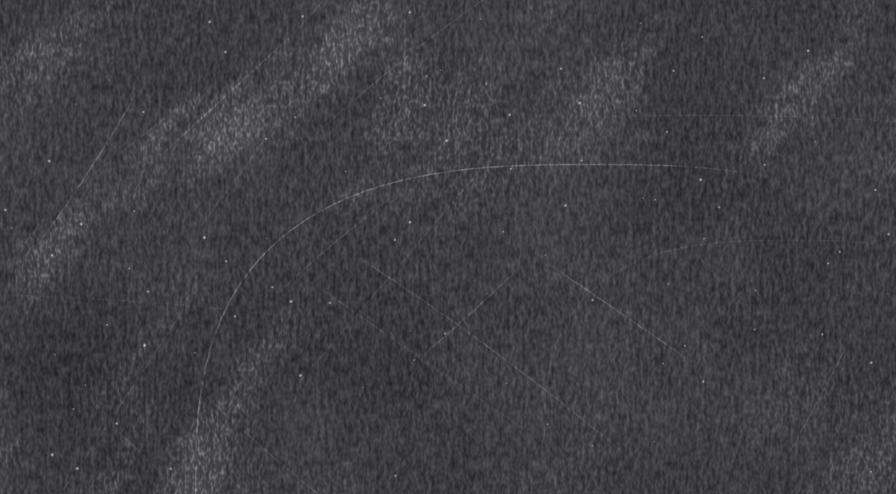
A WebGL 1 fragment shader for this texture:

```glsl
precision highp float;
// A worn chalkboard: dark vertical grain, diagonal chalk smudges, scratches and specks.
uniform vec2 u_resolution;

// Lengths are in canvas heights, with the origin at the lower left.
const vec3 SLATE = vec3(0.237, 0.236, 0.245);
const vec3 CHALK_TINT = vec3(0.98, 0.98, 1.03);
const vec2 GRAIN_FREQ = vec2(125.0, 42.0);
const vec2 FINE_FREQ = vec2(190.0, 105.0);
const vec2 STREAK_FREQ = vec2(46.0, 5.0);
const float GRAIN_AMOUNT = 0.100;
const float FINE_AMOUNT = 0.075;
const float STREAK_AMOUNT = 0.025;
const float CLOUD_AMOUNT = 0.040;
const float SMUDGE_ANGLE = 0.90;
const float SMUDGE_AMOUNT = 0.060;
const float SMUDGE_SPECKLE = 0.20;
const vec2 CLEAN_CENTER = vec2(1.20, 0.28);
const int SCRATCH_COUNT = 26;
const float SCRATCH_WIDTH = 0.0012;
const float SCRATCH_AMOUNT = 0.13;
const vec2 ARC_CENTER = vec2(1.20, 0.0);
const vec2 ARC_RADII = vec2(0.804, 0.667);
const float ARC_POWER = 2.8;
const float ARC_AMOUNT = 0.17;
const float SPECK_GRID = 16.0;
const float SPECK_SHARE = 0.20;
const float SPECK_AMOUNT = 0.42;

vec2 hash2(vec2 p) {
  vec3 q = fract(p.xyx * vec3(0.1031, 0.1030, 0.0973));
  q += dot(q, q.yzx + 33.33);
  return fract((q.xx + q.yz) * q.zy);
}

vec2 gradientAt(vec2 cell) {
  float angle = 6.28319 * hash2(cell).x;
  return vec2(cos(angle), sin(angle));
}

float gradientNoise(vec2 p) {
  vec2 i = floor(p);
  vec2 f = p - i;
  vec2 u = f * f * f * (f * (f * 6.0 - 15.0) + 10.0);
  vec2 e = vec2(1.0, 0.0);
  float low = mix(dot(gradientAt(i), f), dot(gradientAt(i + e), f - e), u.x);
  float high = mix(dot(gradientAt(i + e.yx), f - e.yx), dot(gradientAt(i + 1.0), f - 1.0), u.x);
  return mix(low, high, u.y);
}

float fbm(vec2 p) {
  float sum = 0.0;
  float amp = 1.0;
  for (int i = 0; i < 4; i++) {
    sum += amp * gradientNoise(p);
    p = p * 2.03 + 17.3;
    amp *= 0.55;
  }
  return sum;
}

float stroke(float d, float width) {
  return 1.0 - smoothstep(0.0, width + 1.0 / u_resolution.y, abs(d));
}

// Thin, slightly bent lines that mostly run along the two diagonals.
float scratches(vec2 p, float aspect) {
  float sum = 0.0;
  for (int i = 0; i < SCRATCH_COUNT; i++) {
    float id = float(i);
    vec2 a = hash2(vec2(id, 3.7));
    vec2 b = hash2(vec2(id + 40.0, 9.1));
    vec2 c = hash2(vec2(id + 80.0, 5.3));
    float angle = mod(id, 5.0) < 3.0 ? mix(0.65, 1.1, b.x) : mix(-0.9, -0.6, b.x);
    if (mod(id, 9.0) > 7.5) angle = mix(-0.1, 0.1, b.x);
    vec2 dir = vec2(cos(angle), sin(angle));
    vec2 q = p - a * vec2(aspect, 1.0);
    float along = dot(q, dir);
    float across = dot(q, vec2(-dir.y, dir.x)) + (c.y - 0.5) * 0.35 * along * along;
    float reach = mix(0.08, 0.42, b.y);
    float fade = 1.0 - smoothstep(reach * 0.6, reach, abs(along));
    sum += stroke(across, SCRATCH_WIDTH) * fade * mix(0.2, 1.0, c.x * c.x);
  }
  return sum;
}

// One sweeping curve, measured by a first-order distance to a superellipse.
float sweepingArc(vec2 p, vec2 center, vec2 radii) {
  vec2 q = abs(p - center) / radii + 0.0001;
  float s = pow(pow(q.x, ARC_POWER) + pow(q.y, ARC_POWER), 1.0 / ARC_POWER);
  vec2 slope = pow(q / s, vec2(ARC_POWER - 1.0)) / radii;
  float fade = 1.0 - smoothstep(0.1, 0.5, (p.x - center.x) / radii.x);
  return stroke((s - 1.0) / length(slope), SCRATCH_WIDTH) * fade * step(center.y, p.y);
}

float specks(vec2 p) {
  vec2 cell = floor(p * SPECK_GRID);
  vec2 pick = hash2(cell + 71.0);
  vec2 spot = (cell + 0.15 + 0.7 * hash2(cell + 13.0)) / SPECK_GRID;
  float radius = mix(0.001, 0.0032, pick.y * pick.y);
  return step(pick.x, SPECK_SHARE) * stroke(length(p - spot), radius) * mix(0.3, 1.0, pick.y);
}

void main() {
  vec2 p = gl_FragCoord.xy / u_resolution.y;
  float aspect = u_resolution.x / u_resolution.y;

  // Crinkled vertical grain
  vec2 warped = p + vec2(0.004 * gradientNoise(p * 38.0), 0.0);
  float grain = gradientNoise(warped * GRAIN_FREQ);
  float fine = gradientNoise(p * FINE_FREQ + 31.0);
  float tone = GRAIN_AMOUNT * grain + FINE_AMOUNT * fine;
  tone += STREAK_AMOUNT * gradientNoise(warped * STREAK_FREQ) + CLOUD_AMOUNT * fbm(p * 2.2 + 5.0);

  // Wiped chalk, thickest away from the clean centre
  vec2 dir = vec2(cos(SMUDGE_ANGLE), sin(SMUDGE_ANGLE));
  vec2 wiped = vec2(dot(p, dir), dot(p, vec2(-dir.y, dir.x)));
  float region = smoothstep(0.2, 0.9, length((p - CLEAN_CENTER) * vec2(0.85, 1.2)));
  float smudge = mix(0.15, 1.0, region) * smoothstep(-0.1, 0.65, fbm(wiped * vec2(2.2, 5.5) + 2.0));
  tone += smudge * (SMUDGE_AMOUNT + SMUDGE_SPECKLE * max(grain * 0.5 + fine, 0.0));

  // Scratches, broken up by the grain
  float wear = clamp(0.75 + 0.8 * gradientNoise(p * 24.0) + 0.6 * fine, 0.0, 1.0);
  float lines = SCRATCH_AMOUNT * scratches(p, aspect);
  lines += ARC_AMOUNT * sweepingArc(p, ARC_CENTER, ARC_RADII);
  lines += 0.3 * ARC_AMOUNT * sweepingArc(p, ARC_CENTER + vec2(0.4, 0.1), ARC_RADII * 0.62);
  tone += lines * wear + SPECK_AMOUNT * specks(p);

  gl_FragColor = vec4(clamp(SLATE + tone * CHALK_TINT, 0.0, 1.0), 1.0);
}
```
